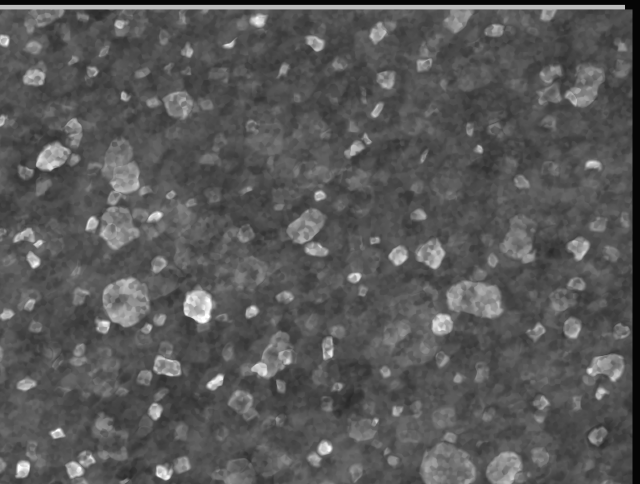
Write a WebGL 2 fragment shader that draws this texture.

```glsl
#version 300 es
precision highp float;
// Grey granular section: a mottled dark matrix with scattered pale crystals.
// Smoothed cellular noise makes the matrix; jittered cells hold rounded blocks
// in three sizes. A thin light rule and black margins close the top and right.

uniform vec2 u_resolution;
out vec4 fragColor;

// Lengths are fractions of the canvas height.
const float MATRIX_TONE = 0.310;
const float FABRIC_ANGLE = 0.55;
const float FABRIC_STRETCH = 1.4;
const float COARSE_CELL = 0.11;
const float MEDIUM_CELL = 0.021;
const float FINE_CELL = 0.0085;
const float PORE_CELL = 0.055;
const float PORE_DEPTH = 0.13;
const float EDGE_WARP = 0.014;
const float EDGE_SOFT = 0.0045;
const float RIGHT_MARGIN = 0.0155;
const float TOP_MARGIN = 0.0100;
const float RULE_BOTTOM = 0.0195;
const float RULE_END = 0.031;
const float RULE_TONE = 0.74;
const float MARGIN_TONE = 0.02;

vec2 hash2(vec2 p) {
    vec3 q = fract(p.xyx * vec3(0.1031, 0.1030, 0.0973));
    q += dot(q, q.yzx + 33.33);
    return fract((q.xx + q.yz) * q.zy);
}

mat2 rotation(float a) {
    float c = cos(a), s = sin(a);
    return mat2(c, -s, s, c);
}

// Cellular noise: random cell tones blended by distance, range 0 to 1.
float mottle(vec2 p, float seed) {
    vec2 cell = floor(p);
    float total = 0.0, weights = 0.0;
    for (int y = -1; y <= 1; y++)
    for (int x = -1; x <= 1; x++) {
        vec2 id = cell + vec2(x, y);
        vec2 d = id + hash2(id + seed) - p;
        float w = exp(-6.0 * dot(d, d));
        total += w * hash2(id + seed + 57.0).x;
        weights += w;
    }
    return total / weights;
}

// Brightness added by one size class of crystals.
float crystals(vec2 p, float size, float share, float gain, float seed) {
    vec2 cell = floor(p / size);
    float lift = 0.0;
    for (int y = -1; y <= 1; y++)
    for (int x = -1; x <= 1; x++) {
        vec2 id = cell + vec2(x, y) + seed;
        vec2 place = hash2(id), form = hash2(id + 31.0), look = hash2(id + 73.0);
        if (look.x > share) continue;
        vec2 d = p - (id - seed + place) * size;
        d = rotation(FABRIC_ANGLE + 2.0 * (form.y - 0.5)) * d;
        float radius = size * mix(0.14, 0.32, form.x);
        float stretch = mix(0.95, 1.3, fract(form.y * 7.0));
        vec2 q = abs(d / (radius * vec2(stretch, 1.0 / stretch)));
        float r = pow(q.x * q.x * q.x + q.y * q.y * q.y + 1e-6, 1.0 / 3.0);
        float body = smoothstep(EDGE_SOFT, -EDGE_SOFT, (r - 1.0) * radius);
        float core = 1.0 - 0.35 * fract(look.x * 91.0) * smoothstep(0.9, 0.3, r);
        float tone = 0.06 + gain * look.y * look.y * look.y;
        lift = max(lift, body * core * tone);
    }
    return lift;
}

void main() {
    vec2 p = gl_FragCoord.xy / u_resolution.y;
    float width = u_resolution.x / u_resolution.y;

    // Matrix with a slanted fabric
    vec2 f = rotation(FABRIC_ANGLE) * p / vec2(FABRIC_STRETCH, 1.0) + 20.0;
    float coarse = mottle(f / COARSE_CELL, 3.0) - 0.5;
    float medium = mottle(f / MEDIUM_CELL, 11.0) - 0.5;
    float fine = mottle((p + 9.0) / FINE_CELL, 19.0) - 0.5;
    float tone = MATRIX_TONE + 0.07 * coarse + 0.12 * medium + 0.075 * fine;

    // Dark pores
    float pore = mottle(f / PORE_CELL, 41.0) + 0.25 * medium;
    tone -= PORE_DEPTH * smoothstep(0.87, 1.03, pore);

    // Crystals with ragged outlines, livelier toward the lower left
    float bend = mottle((p + 5.0) / MEDIUM_CELL, 27.0) - 0.5;
    vec2 w = p + EDGE_WARP * vec2(bend, medium) + 4.0;
    float lift = crystals(w, 0.26, 0.30, 0.28, 101.0);
    lift = max(lift, crystals(w, 0.115, 0.55, 0.42, 211.0));
    lift = max(lift, crystals(w, 0.052, 0.68, 0.42, 307.0));
    float lively = mix(1.25, 0.8, smoothstep(0.2, 1.6, p.x + 0.6 * p.y));
    tone += lift * lively * (1.0 + 0.5 * medium + 0.6 * fine);

    // Light rule and black margins
    float soft = max(0.6 / u_resolution.y, 0.0012);
    float top = 1.0 - p.y, right = width - p.x;
    float header = smoothstep(RULE_BOTTOM + soft, RULE_BOTTOM - soft, top);
    float rule = smoothstep(TOP_MARGIN - soft, TOP_MARGIN + soft, top)
               * smoothstep(RULE_END - soft, RULE_END + soft, right);
    tone = mix(tone, mix(MARGIN_TONE, RULE_TONE, rule), header);
    tone = mix(MARGIN_TONE, tone, smoothstep(RIGHT_MARGIN - soft, RIGHT_MARGIN + soft, right));

    fragColor = vec4(vec3(clamp(tone, 0.0, 1.0)), 1.0);
}
```
